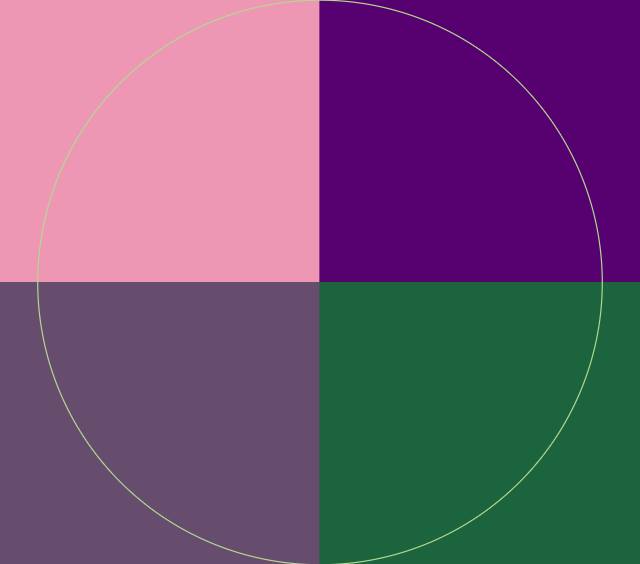
A Shadertoy shader for this background:

```glsl
// Four flat colour quadrants crossed by a thin pale green circle.
#define PINK   vec3(0.930, 0.592, 0.706)
#define PURPLE vec3(0.337, 0.004, 0.435)
#define MAUVE  vec3(0.404, 0.302, 0.427)
#define GREEN  vec3(0.106, 0.392, 0.239)
#define RING   vec3(0.700, 0.850, 0.560)
#define SPLIT_X     -0.0011
#define RING_CENTER vec2(0.0, -0.0008)
#define RING_RADIUS 0.5005
#define RING_WIDTH  0.0021

// Antialiased step across one pixel.
float softStep(float d, float pixel) {
    return clamp(d / pixel + 0.5, 0.0, 1.0);
}

void mainImage(out vec4 fragColor, in vec2 fragCoord) {
    // Centred coordinates in units of the canvas height.
    float pixel = 1.0 / iResolution.y;
    vec2 p = (fragCoord - 0.5 * iResolution.xy) * pixel;

    // Quadrants.
    float right = softStep(p.x - SPLIT_X, pixel);
    float top = softStep(p.y, pixel);
    vec3 color = mix(mix(MAUVE, GREEN, right), mix(PINK, PURPLE, right), top);

    // Circle outline.
    float ringDistance = abs(length(p - RING_CENTER) - RING_RADIUS);
    float ring = softStep(0.5 * RING_WIDTH - ringDistance, pixel);
    color = mix(color, RING, ring);

    fragColor = vec4(color, 1.0);
}
```
